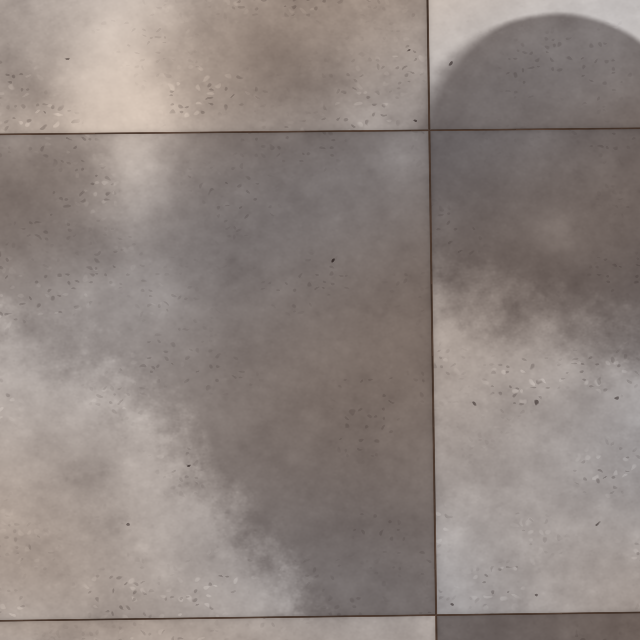
This texture is drawn by a three.js fragment shader. Its source:

```glsl
// Large worn concrete floor tiles with thin brown joints, window glare and a round shadow.
varying vec2 vUv;

// Palette
const vec3 SHADE = vec3(0.40, 0.36, 0.345);
const vec3 GLARE = vec3(0.85, 0.81, 0.78);
const vec3 JOINT = vec3(0.27, 0.20, 0.16);
const vec3 WARMTH = vec3(0.045, 0.0, -0.05);

// Joint layout, in canvas units
const float JOINT_X = 0.682;       // vertical joint at the bottom edge
const float JOINT_LEAN = -0.014;   // its drift up to the top edge
const float TILE_WIDTH = 0.76;
const vec2 LOWER_JOINT = vec2(0.030, 0.013);  // height at left, slope
const vec2 UPPER_JOINT = vec2(0.790, 0.0095);
const float JOINT_HALF = 0.0016;
const float SOFT = 0.0018;

// Round shadow
const vec2 DISC_CENTER = vec2(0.870, 0.759);
const float DISC_RADIUS = 0.219;

// Wear
const float MOTTLE = 0.10;
const float PIT_SCALE = 85.0;
const float CHIP_SCALE = 9.0;

vec3 hash3(vec2 p) {
  vec3 q = fract(vec3(p.xyx) * vec3(0.1031, 0.1030, 0.0973));
  q += dot(q, q.yxz + 33.33);
  return fract((q.xxy + q.yzz) * q.zyx);
}

// Smooth cellular noise: each cell adds a soft blob of random sign
float blobs(vec2 p) {
  vec2 base = floor(p);
  float sum = 0.0;
  for (int j = -1; j <= 1; j++) {
    for (int i = -1; i <= 1; i++) {
      vec2 cell = base + vec2(float(i), float(j));
      vec3 h = hash3(cell);
      vec2 d = p - cell - h.xy;
      float k = max(0.0, 1.0 - dot(d, d));
      sum += k * k * k * (h.z * 2.0 - 1.0);
    }
  }
  return sum;
}

float clouds(vec2 p) {
  float sum = 0.0, gain = 1.0;
  for (int i = 0; i < 6; i++) {
    sum += gain * blobs(p);
    p = mat2(0.96, 0.28, -0.28, 0.96) * p * 2.1 + 17.3;
    gain *= 0.74;
  }
  return sum;
}

// Sparse round marks, one in some of the cells
float marks(vec2 p, float share, float radius) {
  vec3 h = hash3(floor(p) + 71.0);
  vec2 d = fract(p) - mix(vec2(0.3), vec2(0.7), h.xy);
  d = vec2(d.x + d.y * (h.x - 0.5), d.y * (0.8 + h.y));
  return step(1.0 - share, h.z) * (1.0 - smoothstep(radius * 0.4, radius, length(d)));
}

float glow(vec2 p, vec2 center, vec2 size) {
  vec2 d = (p - center) / size;
  return exp(-dot(d, d));
}

// Light and stain level of each tile: 0 is shade, 1 is glare
float tileTone(vec2 p, vec2 tile, float cloud) {
  bool left = tile.x < 0.0;
  if (tile.y > 0.0) {
    float tone = left
      ? 0.55 + 0.36 * glow(p, vec2(0.19, 0.90), vec2(0.09, 0.25))
        - 0.27 * glow(p, vec2(0.45, 0.88), vec2(0.12, 0.16))
      : 0.86;
    float edge = mix(0.025, 0.006, smoothstep(0.66, 0.80, p.x));
    float disc = 1.0 - smoothstep(-edge, edge, length(p - DISC_CENTER) - DISC_RADIUS);
    return mix(tone, 0.16 - 0.5 * (0.88 - p.y), disc);
  }
  if (tile.y < 0.0) return left ? 0.56 : 0.08;
  if (!left) {
    float edge = 0.56 - 0.27 * (p.x - JOINT_X) + 0.02 * cloud;
    return mix(0.55, 0.05, smoothstep(-0.09, 0.07, p.y - edge))
      + 0.10 * glow(p, vec2(0.86, 0.65), vec2(0.09, 0.05));
  }
  float wedge = 0.48 - 0.3 * p.x - 1.2 * p.x * p.x + 0.035 * cloud;
  float pale = smoothstep(-0.07, 0.09, wedge - p.y);
  float tone = mix(mix(0.38, 0.15, smoothstep(0.05, 0.55, p.x)), 0.57, pale);
  tone += 0.45 * glow(p, vec2(0.21, 0.76), vec2(0.06, 0.12));
  tone += 0.18 * glow(p, vec2(0.64, 0.77), vec2(0.04, 0.06));
  return tone - 0.25 * glow(p, vec2(0.0, 0.68), vec2(0.13, 0.09));
}

void main() {
  vec2 p = vUv;

  // Tile index and distance to the nearest joint
  float low = LOWER_JOINT.x + LOWER_JOINT.y * p.x;
  float rise = UPPER_JOINT.x + UPPER_JOINT.y * p.x - low;
  vec2 size = vec2(TILE_WIDTH, rise);
  vec2 grid = (p - vec2(JOINT_X + JOINT_LEAN * p.y, low)) / size;
  vec2 tile = floor(grid);
  vec2 gap = (0.5 - abs(fract(grid) - 0.5)) * size;

  // Mottled surface, different on every tile
  vec2 q = p + tile * 3.7 + 5.0;
  float cloud = clouds(q * vec2(6.0, 7.0));
  float tone = tileTone(p, tile, cloud);
  float worn = smoothstep(0.1, 0.6, tone) * (1.0 - smoothstep(0.65, 0.9, tone));
  tone += MOTTLE * cloud * mix(0.65, 1.0, worn);

  // Pits, pale flecks and a few chips, clustered by the clouds
  vec2 bent = q + 0.004 * vec2(blobs(q * 90.0), blobs(q * 90.0 + 40.0));
  float cluster = smoothstep(0.1, 0.9, blobs(q * vec2(11.0, 15.0)) + 0.3);
  tone -= 0.24 * cluster * mix(0.4, 1.0, worn) * marks(bent * PIT_SCALE, 0.3, 0.36);
  tone += 0.16 * cluster * worn * marks(bent * PIT_SCALE * 0.8 + 9.0, 0.25, 0.38);
  tone -= 0.55 * marks(bent * CHIP_SCALE, 0.10, 0.035);

  // Warm and cool drift
  float warm = 0.45 * sin(7.0 * p.x + 3.0 * sin(4.0 * p.y)) + 0.4 * sin(9.0 * p.y - 4.0 * p.x);
  warm += 0.5 * tile.y * tile.y - 0.5 * (1.0 + tile.x);
  vec3 color = mix(SHADE, GLARE, clamp(tone, -0.45, 1.15)) * (1.0 + 0.7 * warm * WARMTH);

  // Joints with a faint dark rim
  float nearest = min(gap.x, gap.y * 1.2);
  color *= 1.0 - 0.16 * exp(-nearest / 0.004);
  float line = 1.0 - smoothstep(JOINT_HALF - SOFT * 0.5, JOINT_HALF + SOFT * 0.5, nearest);
  color = mix(color, JOINT * (1.0 + 0.15 * cloud), 0.9 * line);

  gl_FragColor = vec4(color, 1.0);
}
```
